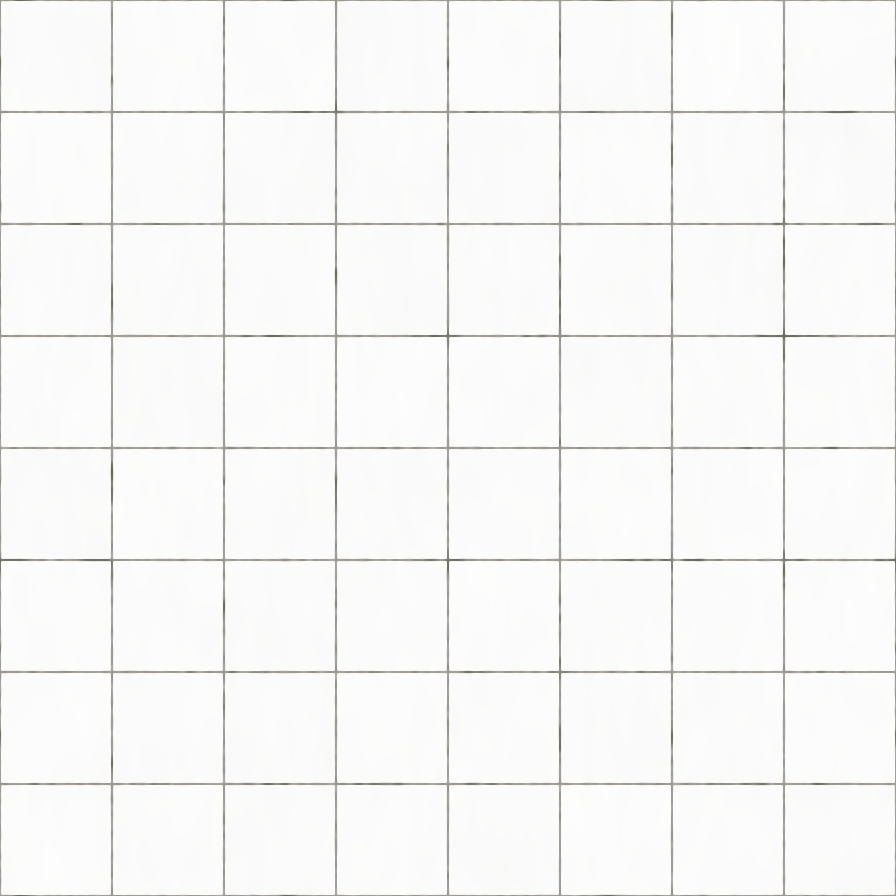
A WebGL 2 fragment shader for this texture:

```glsl
#version 300 es
precision highp float;
// Glossy white square wall tiles with thin, weathered warm grey grout.

uniform vec2 u_resolution;
out vec4 fragColor;

const float TILES = 8.0;
const float GROUT_HALF_WIDTH = 0.0094;  // in tile units
const float CORNER_RADIUS = 0.022;
const vec3 GLAZE = vec3(0.985, 0.985, 0.984);
const vec3 GROUT = vec3(0.63, 0.61, 0.58);
const vec3 GRIME = vec3(0.36, 0.36, 0.29);

float hash(vec2 p) {
    vec3 q = fract(p.xyx * vec3(0.1031, 0.1030, 0.0973));
    q += dot(q, q.yzx + 33.33);
    return fract((q.x + q.y) * q.z);
}

// Slope of one wrapped lattice point, seen from an offset.
float slope(vec2 cell, vec2 offset, vec2 period, float seed) {
    float angle = 6.28319 * hash(mod(cell, period) + seed);
    return dot(vec2(cos(angle), sin(angle)), offset);
}

// Gradient noise over the unit square, repeating without a seam.
float noise(vec2 uv, vec2 period, float seed) {
    vec2 p = uv * period;
    vec2 i = floor(p), f = p - i;
    vec2 w = f * f * f * (f * (f * 6.0 - 15.0) + 10.0);
    vec2 e = vec2(1.0, 0.0);
    float low = mix(slope(i, f, period, seed),
                    slope(i + e.xy, f - e.xy, period, seed), w.x);
    float high = mix(slope(i + e.yx, f - e.yx, period, seed),
                     slope(i + e.xx, f - e.xx, period, seed), w.x);
    return mix(low, high, w.y);
}

// Distance from the nearest joint centre, rounded where joints cross.
float jointDistance(vec2 p, float radius) {
    vec2 q = abs(fract(p) - 0.5) - 0.5 + radius;
    float box = length(max(q, 0.0)) + min(max(q.x, q.y), 0.0) - radius;
    return max(-box, 0.0);
}

// Share of a pixel covered by a line of the given half width.
float lineCoverage(float dist, float halfWidth, float pixel) {
    float far = clamp(dist + 0.5 * pixel, -halfWidth, halfWidth);
    float near = clamp(dist - 0.5 * pixel, -halfWidth, halfWidth);
    return (far - near) / pixel;
}

// White glaze: small tone shifts per tile and faint upright streaks.
vec3 glazeColor(vec2 uv, vec2 tile) {
    float tone = (hash(tile + 17.0) - 0.5) * 0.006;
    float streak = noise(uv, vec2(48.0, 16.0), 5.0) * 0.006;
    float cloud = noise(uv, vec2(12.0), 61.0) * 0.006;
    return GLAZE + tone + streak + cloud;
}

// Grout: mottled grey with scattered darker olive stains.
vec3 groutColor(vec2 uv) {
    float mottle = noise(uv, vec2(96.0), 23.0) * 0.12;
    float patches = noise(uv, vec2(20.0), 41.0);
    float specks = noise(uv, vec2(64.0), 83.0);
    float stain = smoothstep(0.12, 0.6, patches + 0.5 * specks);
    return mix(GROUT + mottle, GRIME, 0.75 * stain);
}

void main() {
    vec2 uv = gl_FragCoord.xy / u_resolution;
    vec2 p = uv * TILES;
    float pixel = TILES / min(u_resolution.x, u_resolution.y);

    // Joints swell and shrink a little along their length.
    float wobble = 1.0 + 0.3 * noise(uv, vec2(80.0), 7.0)
                       + 0.25 * noise(uv, vec2(24.0), 29.0);
    float dist = jointDistance(p, CORNER_RADIUS);
    float grout = lineCoverage(dist, GROUT_HALF_WIDTH * wobble, pixel);

    vec3 color = mix(glazeColor(uv, floor(p)), groutColor(uv), grout);
    fragColor = vec4(clamp(color, 0.0, 1.0), 1.0);
}
```
